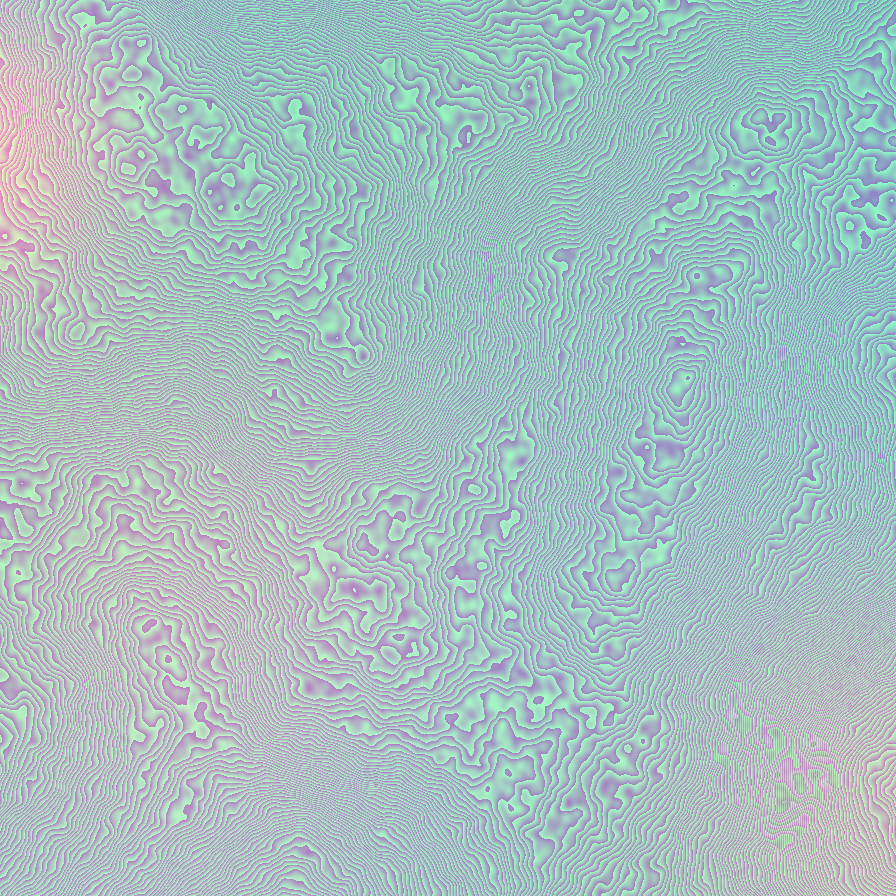
Reproduce this texture procedurally as a Shadertoy shader.

```glsl
// Dense sawtooth contour bands of a rugged height field, mint to violet, with pink tints.

const float TAU = 6.2831853;

// Height field
const int   WAVES       = 27;
const float BASE_FREQ   = 0.7;    // cycles per canvas of the broadest wave
const float FREQ_STEP   = 1.2;    // frequency ratio between successive waves
const float BASE_SLOPE  = 112.0;  // contour bands per canvas from the broadest wave
const float SLOPE_DECAY = 0.5;    // how fast slope falls with frequency
const float ROUGHNESS   = 1.3;    // extra slope of the finest waves
const float BEND        = 1.2;    // sideways meander of each wave crest
const float BEND_FREQ   = 0.37;

// Bands
const float EDGE_PIXELS = 0.12;   // softness of the hard side of each band
const float BAND_CURVE  = 0.87;   // below 1 favours the mint end
const float GREEN_LOW   = 0.49;
const float GREEN_HIGH  = 0.99;

// Slow tint
const float RED_BASE  = 0.605;
const float RED_TILT  = 0.12;     // red lost toward the upper right
const float BLUE_BASE = 0.757;
const float TINT_WAVE = 0.015;

// Layered sines: bent waves of rising frequency in golden-angle directions.
float terrain(vec2 p) {
    float height = 0.0;
    float freq = BASE_FREQ;
    for (int i = 0; i < WAVES; i++) {
        float n = float(i);
        float angle = 2.39996 * n + 0.4;
        vec2 along = vec2(cos(angle), sin(angle));
        vec2 across = vec2(-along.y, along.x);
        float phase = 1.7 * n * n + 0.9;
        float bend = BEND * sin(TAU * freq * BEND_FREQ * dot(p, across) + 2.3 * n);
        float slope = BASE_SLOPE * pow(freq / BASE_FREQ, -SLOPE_DECAY);
        slope *= 1.0 + ROUGHNESS * smoothstep(10.0, 25.0, freq);
        height += slope / (TAU * freq) * sin(TAU * freq * dot(p, along) + phase + bend);
        freq *= FREQ_STEP;
    }
    return height;
}

// Rising ramp per contour, with its drop softened over a fraction of a pixel.
float sawBand(float height) {
    float ramp = fract(height);
    float edge = clamp(EDGE_PIXELS * fwidth(height), 0.001, 0.5);
    return pow(ramp, BAND_CURVE) * (1.0 - smoothstep(1.0 - edge, 1.0, ramp));
}

// Soft round patch of tint.
float glow(vec2 p, vec2 center, float radius) {
    vec2 d = (p - center) / radius;
    return exp(-dot(d, d));
}

void mainImage(out vec4 fragColor, in vec2 fragCoord) {
    vec2 p = fragCoord / min(iResolution.x, iResolution.y);

    // Contour bands drive green
    float green = mix(GREEN_LOW, GREEN_HIGH, sawBand(terrain(p)));

    // Broad patches drive red and blue
    float red = RED_BASE + RED_TILT * (0.5 - 0.5 * (p.x + p.y));
    red += 0.29 * glow(p, vec2(-0.03, 0.84), 0.17);
    red += 0.12 * glow(p, vec2(0.27, 0.35), 0.28);
    red += 0.16 * glow(p, vec2(1.02, 0.10), 0.25);
    red += TINT_WAVE * sin(TAU * (1.3 * p.x + 0.4 * p.y));
    float blue = BLUE_BASE + TINT_WAVE * sin(TAU * (0.6 * p.x - 0.8 * p.y) + 1.0);

    fragColor = vec4(red, green, blue, 1.0);
}
```
